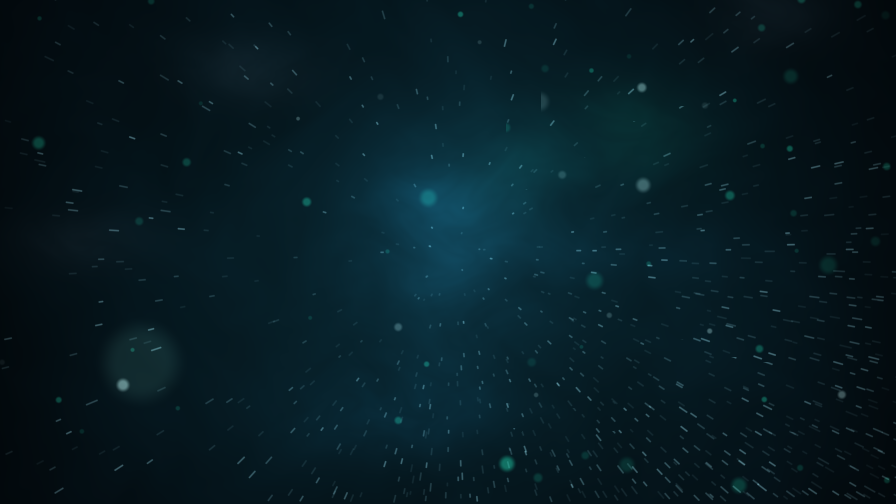
This background is drawn by a Shadertoy shader. Its source:

```glsl
// Deep teal space haze with soft bokeh dust and fine streaks flying outward.

const vec2 CENTRE = vec2(0.90, 0.50);
const vec3 EDGE_NAVY = vec3(0.010, 0.032, 0.050);
const vec3 DEEP_TEAL = vec3(0.026, 0.128, 0.162);
const vec3 CORE_BLUE = vec3(0.030, 0.120, 0.160);
const vec3 HAZE_GREY = vec3(0.050, 0.060, 0.070);
const vec3 HAZE_GREEN = vec3(0.008, 0.075, 0.058);
const vec3 HAZE_BLUE = vec3(0.015, 0.075, 0.105);
const vec3 DUST_GREEN = vec3(0.06, 0.42, 0.32);
const vec3 DUST_PALE = vec3(0.36, 0.43, 0.42);
const vec3 STREAK_PALE = vec3(0.34, 0.46, 0.48);

vec3 hash3(vec2 cell, float seed) {
    vec3 h = fract(vec3(cell.xyx + seed) * vec3(0.1031, 0.1030, 0.0973));
    h += dot(h, h.yxz + 33.33);
    return fract((h.xxy + h.yzz) * h.zyx);
}

// Elliptical gaussian falloff.
float glow(vec2 p, vec2 position, vec2 size) {
    vec2 q = (p - position) / size;
    return exp(-dot(q, q));
}

// Layered, rotated and warped sines, roughly 0 to 1.
float cloud(vec2 p) {
    float sum = 0.0, weight = 0.5;
    mat2 turn = mat2(0.8, 0.6, -0.6, 0.8);
    for (int i = 0; i < 5; i++) {
        p += 0.35 * sin(p.yx * 1.7 + float(i) * 2.1);
        sum += weight * sin(p.x + 0.7) * sin(p.y + 1.3);
        p = turn * p * 1.85;
        weight *= 0.6;
    }
    return clamp(0.5 + 0.6 * sum, 0.0, 1.0);
}

// One soft disc in some of the grid cells.
vec3 bokeh(vec2 p, float cellSize, float maxRadius, float density, float seed) {
    vec2 cell = floor(p / cellSize);
    vec3 place = hash3(cell, seed);
    vec3 look = hash3(cell, seed + 17.0);
    float radius = maxRadius * mix(0.4, 1.0, look.x);
    float margin = 1.3 * maxRadius / cellSize;
    vec2 middle = (cell + mix(vec2(margin), vec2(1.0 - margin), place.xy)) * cellSize;
    float disc = 1.0 - smoothstep(radius * 0.45, radius * 1.25, length(p - middle));
    vec3 tint = mix(DUST_GREEN, DUST_PALE, step(0.66, look.y));
    return tint * disc * step(place.z, density) * mix(0.25, 1.0, look.z * look.z);
}

// One short dash per cell, aligned with the ray from the centre.
float streak(vec2 p, float cellSize, float density, float seed, float pixel) {
    vec2 cell = floor(p / cellSize);
    vec3 place = hash3(cell, seed);
    vec3 look = hash3(cell, seed + 29.0);
    vec2 middle = (cell + mix(vec2(0.25), vec2(0.75), place.xy)) * cellSize;
    vec2 ray = middle - CENTRE;
    float reach = length(ray);
    vec2 heading = ray / max(reach, 0.001);
    vec2 offset = p - middle;
    float halfLength = min(0.011 * reach * (0.4 + look.x), cellSize * 0.2);
    float along = max(abs(dot(offset, heading)) - halfLength, 0.0);
    float across = dot(offset, vec2(-heading.y, heading.x));
    float dash = 1.0 - smoothstep(0.0, 0.0012 + pixel, length(vec2(along, across)));
    return dash * step(place.z, density) * mix(0.2, 1.0, look.y * look.y);
}

void mainImage(out vec4 fragColor, in vec2 fragCoord) {
    float pixel = 1.0 / iResolution.y;
    vec2 p = fragCoord * pixel;
    p.x *= 16.0 * iResolution.y / (9.0 * iResolution.x);

    // Broad gradient, mottled by fog, with a bright core.
    float fog = cloud(p * 5.5 + 2.0);
    float wisps = cloud(p * vec2(10.0, 15.0) + 7.0);
    vec3 color = mix(EDGE_NAVY, DEEP_TEAL, glow(p, CENTRE, vec2(0.78, 0.66)));
    color *= mix(0.80, 1.20, fog);
    float core = glow(p, CENTRE, vec2(0.23, 0.24));
    core += 0.35 * glow(p, vec2(0.90, 0.48), vec2(0.09, 0.13));
    color += CORE_BLUE * core * mix(0.60, 1.05, wisps);

    // Local patches of coloured haze.
    float grey = glow(p, vec2(0.48, 0.86), vec2(0.13, 0.06));
    grey += 0.8 * glow(p, vec2(0.15, 0.52), vec2(0.15, 0.055));
    grey += 0.7 * glow(p, vec2(1.53, 0.97), vec2(0.12, 0.07));
    float green = glow(p, vec2(1.27, 0.73), vec2(0.16, 0.11));
    green += 0.6 * glow(p, vec2(1.03, 0.68), vec2(0.15, 0.12));
    float blue = glow(p, vec2(0.78, 0.18), vec2(0.19, 0.09));
    blue += 0.7 * glow(p, vec2(0.84, 0.60), vec2(0.10, 0.07));
    blue += 0.4 * glow(p, vec2(1.27, 0.50), vec2(0.28, 0.06));
    float texture01 = mix(0.35, 1.1, wisps);
    color += (HAZE_GREY * grey + HAZE_GREEN * green + HAZE_BLUE * blue) * texture01;

    // Large defocused disc at lower left.
    float bigDisc = 1.0 - smoothstep(0.045, 0.095, length(p - vec2(0.28, 0.28)));
    color += vec3(0.050, 0.085, 0.075) * bigDisc;

    // Dust discs, denser toward the right.
    float rightward = smoothstep(0.5, 1.3, p.x);
    color += bokeh(p, 0.19, 0.020, mix(0.18, 0.45, rightward), 3.0);
    color += 0.7 * bokeh(p + 0.07, 0.10, 0.010, mix(0.20, 0.45, rightward), 41.0);

    // Outward streaks, denser below the core and to the right.
    float crowd = 0.10 + 0.30 * rightward * smoothstep(0.9, 0.3, p.y);
    crowd += 0.35 * smoothstep(0.38, 0.05, p.y) * smoothstep(0.35, 0.8, p.x);
    float dashes = 0.0;
    for (int i = 0; i < 3; i++) {
        float layer = float(i);
        dashes += streak(p + 0.0, 0.055 - 0.012 * layer, crowd, 60.0 + 13.0 * layer, pixel);
    }
    color += STREAK_PALE * dashes * 0.7;

    // Darkened sides.
    float sides = smoothstep(-0.15, 0.28, p.x) * smoothstep(1.93, 1.50, p.x);
    color *= mix(0.55, 1.0, sides);
    fragColor = vec4(color, 1.0);
}
```
